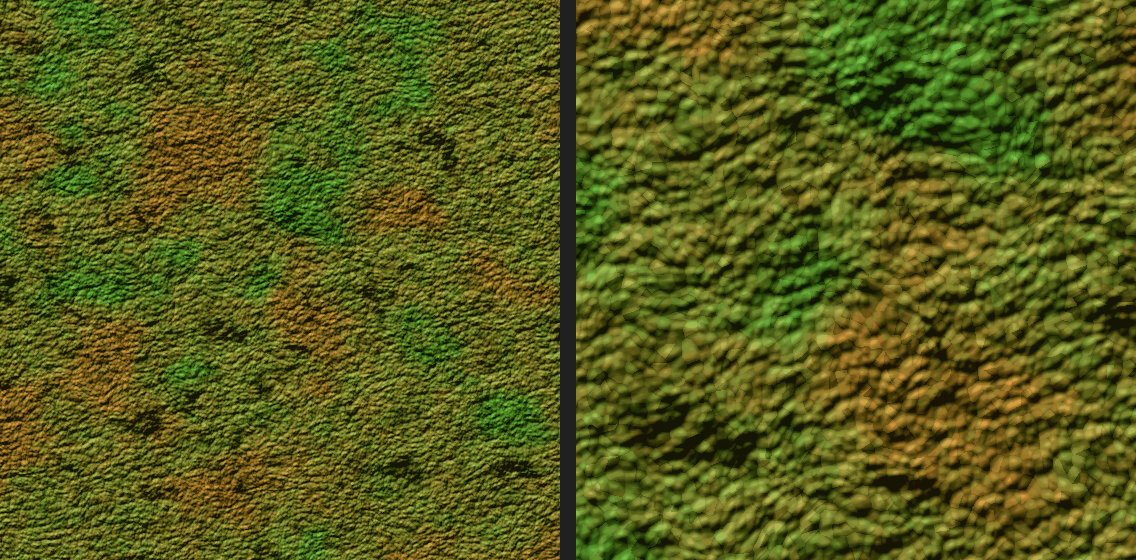
Left, the full canvas; right, a detail of the centre.
A three.js fragment shader for this texture:

```glsl
// Dense carpet of green and rust moss: tiny leaflets on ragged clumps, lit from above.
varying vec2 vUv;

#define CLUMPS vec2(56.0, 98.0)      // clumps across and up
#define LEAVES vec2(160.0, 175.0)    // leaflets across and up
#define SWELLS vec2(22.0, 36.0)      // broader unevenness
#define LIGHT vec2(-0.0012, 0.0034)  // step towards the light
#define SLANT 0.2                    // rise of the clumps to the right
#define WARP 0.016                   // raggedness of the clumps
#define CONTRAST 1.15
#define PATCHES vec2(5.5, 8.0)       // colour patches across and up
#define HUE_JITTER 0.55              // colour change from leaf to leaf

vec2 hash2(vec2 cell) {
  vec3 q = fract(cell.xyx * vec3(0.1031, 0.1030, 0.0973));
  q += dot(q, q.yzx + 33.33);
  return fract((q.xx + q.yz) * q.zy);
}

float valueNoise(vec2 p) {
  vec2 i = floor(p), f = fract(p);
  f = f * f * (3.0 - 2.0 * f);
  float low = mix(hash2(i).x, hash2(i + vec2(1.0, 0.0)).x, f.x);
  float high = mix(hash2(i + vec2(0.0, 1.0)).x, hash2(i + 1.0).x, f.x);
  return mix(low, high, f.y);
}

float fbm(vec2 p) {
  float sum = 0.0, amp = 0.57;
  for (int i = 0; i < 3; i++) {
    sum += amp * valueNoise(p);
    p = mat2(1.6, 1.2, -1.2, 1.6) * p + 17.3;
    amp *= 0.5;
  }
  return sum;
}

// Cellular noise: x = height of the nearest dome, yz = its random values
vec3 domes(vec2 p) {
  vec2 base = floor(p), id = vec2(0.0);
  float nearest = 8.0;
  for (int y = -1; y <= 1; y++) {
    for (int x = -1; x <= 1; x++) {
      vec2 cell = base + vec2(float(x), float(y));
      vec2 rnd = hash2(cell);
      float d = length(cell + rnd - p);
      if (d < nearest) { nearest = d; id = rnd; }
    }
  }
  return vec3(1.0 - nearest, id);
}

// Moss surface: x = height, yz = random values of the leaflet
vec3 moss(vec2 uv) {
  vec2 w = uv + WARP * (vec2(fbm(uv * 17.0), fbm(uv * 17.0 + 41.0)) - 0.5);
  w.y -= SLANT * w.x;
  vec3 leaf = domes(w * LEAVES + 90.0);
  float height = 0.55 * domes(w * CLUMPS + 60.0).x + 0.3 * leaf.x + 0.6 * fbm(w * SWELLS + 50.0);
  return vec3(height, leaf.yz);
}

// Colour from deep shade to sunlit tips
vec3 ramp(float tone) {
  vec3 shade = vec3(0.08, 0.085, 0.012);
  vec3 deep = vec3(0.20, 0.23, 0.03);
  vec3 body = vec3(0.355, 0.37, 0.093);
  vec3 light = vec3(0.51, 0.53, 0.19);
  vec3 tips = vec3(0.70, 0.71, 0.33);
  vec3 c = mix(shade, deep, smoothstep(0.10, 0.31, tone));
  c = mix(c, body, smoothstep(0.29, 0.50, tone));
  c = mix(c, light, smoothstep(0.48, 0.72, tone));
  return mix(c, tips, smoothstep(0.72, 1.05, tone));
}

void main() {
  vec2 uv = vUv;

  // Relief shading
  vec3 here = moss(uv);
  float slope = here.x - moss(uv + LIGHT).x;
  float tone = 0.5 + CONTRAST * slope + 0.4 * (here.x - 0.77) + 0.25 * (here.y - 0.5);

  // Sparse hollows and winding cracks
  float hollow = smoothstep(0.69, 0.82, fbm(uv * vec2(15.0, 24.0) + 7.0));
  float line = abs(fbm(uv * vec2(7.0, 11.0) + 23.0) - 0.5);
  float crack = 1.0 - smoothstep(0.004, 0.022, line);
  crack *= smoothstep(0.54, 0.70, fbm(uv * vec2(10.0, 12.0) + 71.0));
  tone -= 0.32 * max(hollow, crack);

  // Rust and green patches
  float rust = smoothstep(0.52, 0.78, fbm(uv * PATCHES + 11.0));
  float green = smoothstep(0.53, 0.78, fbm(uv * PATCHES + 83.0));
  float hue = 0.9 * rust - 1.1 * green + HUE_JITTER * (here.z - 0.5);
  hue += 0.9 * (fbm(uv * vec2(32.0, 44.0) + 5.0) - 0.5);
  vec3 warm = vec3(1.22, 0.86, 0.80);
  vec3 cool = vec3(0.64, 1.06, 0.85);
  vec3 tint = mix(vec3(1.0), warm, clamp(hue, 0.0, 1.0));
  tint = mix(tint, cool, clamp(-hue, 0.0, 1.0));

  gl_FragColor = vec4(clamp(ramp(tone) * tint, 0.0, 1.0), 1.0);
}
```
